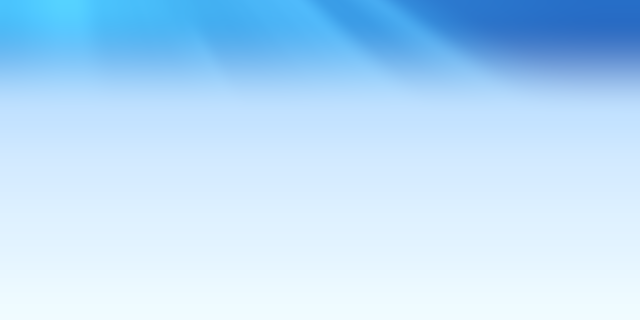
A Shadertoy shader for this background:

```glsl
float hash(float n) {
    return fract(sin(n * 127.1) * 43758.5);
}

float noise(float x) {
    float cell = floor(x);
    float blend = smoothstep(0.0, 1.0, x - cell);
    return mix(hash(cell), hash(cell + 1.0), blend);
}

float streaks(float x, float frequency) {
    float total = 0.0;
    float weight = 0.5;
    for (int octave = 0; octave < 3; octave++) {
        total += weight * (noise(x * frequency + float(octave) * 17.0) - 0.5);
        frequency *= 2.0;
        weight *= 0.5;
    }
    return total;
}

// Light with a crisp right side and a long soft left side
float ray(float x, float edge, float crispness, float tail) {
    float right = 1.0 - smoothstep(edge - crispness, edge + crispness, x);
    return right * smoothstep(edge - tail, edge, x);
}

// Coordinate that stays constant along each slanted beam
float fanCoordinate(float x, float depth) {
    return (x + 0.2 * depth) / (1.0 + 1.3 * depth);
}

vec3 paleGradient(float depth) {
    vec3 color = mix(vec3(0.76, 0.885, 1.0), vec3(0.83, 0.92, 1.0),
                     smoothstep(0.34, 0.54, depth));
    color = mix(color, vec3(0.88, 0.95, 1.0), smoothstep(0.50, 0.74, depth));
    return mix(color, vec3(0.94, 0.985, 1.0), smoothstep(0.70, 1.0, depth));
}

vec3 deepSky(float fan, float x, float depth) {
    float lower = smoothstep(0.0, 0.22, depth);
    vec3 cyan = mix(vec3(0.30, 0.78, 1.0), vec3(0.29, 0.66, 0.93), lower);
    vec3 azure = mix(vec3(0.23, 0.62, 0.91), vec3(0.25, 0.60, 0.89), lower);
    vec3 cobalt = mix(vec3(0.15, 0.43, 0.78), vec3(0.17, 0.38, 0.72), lower);
    vec3 color = mix(cyan, azure, smoothstep(0.15, 1.1, fan));
    float shade = 0.75 * smoothstep(1.08, 1.42, fan)
                + 0.25 * smoothstep(1.3, 1.9, x);
    return mix(color, cobalt, shade);
}

float beamLight(float fan, float depth) {
    float light = 0.75 * ray(fan, 1.21, 0.06, 0.16);
    light += 0.75 * ray(fan, 0.97, 0.05, 0.38);
    light += 0.45 * ray(fan, 0.57, 0.025, 0.12) * smoothstep(0.02, 0.18, depth);
    light += 0.45 * ray(fan, 0.27, 0.05, 0.25);
    return light + 0.35 * streaks(fan, 9.0) * (1.0 - smoothstep(0.9, 1.3, fan));
}

void mainImage(out vec4 fragColor, in vec2 fragCoord) {
    vec2 uv = fragCoord / iResolution.xy;
    float x = uv.x * 2.0;
    float depth = 1.0 - uv.y;
    float fan = fanCoordinate(x, depth);

    // Blue sky crossed by slanted beams
    vec3 sky = deepSky(fan, x, depth);
    sky += vec3(0.10, 0.13, 0.09) * beamLight(fan, depth);

    // Haze settling into the pale lower field
    float haze = smoothstep(0.055, 0.37, depth);
    vec3 color = mix(sky, paleGradient(depth), haze);
    fragColor = vec4(clamp(color, 0.0, 1.0), 1.0);
}
```
